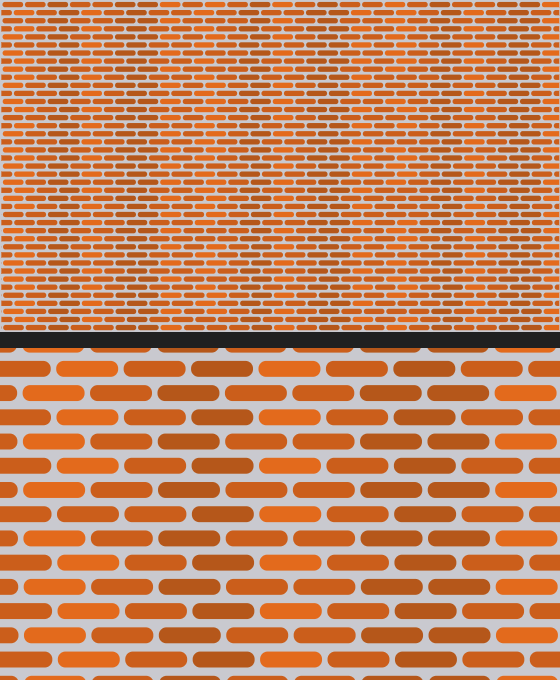
Top: the whole. Bottom: its middle third, enlarged.
This pattern is drawn by a Shadertoy shader. Its source:

```glsl
// Running-bond wall of small capsule bricks in three oranges on pale grey mortar.
// Each brick is a rounded-box distance; its shade follows a motif that spans
// 17 half bricks, so the shades form vertical bands. Lengths are in canvas heights.

const vec2 PITCH = vec2(0.0677, 0.02432);       // brick spacing, across and down
const vec2 FIRST_CENTRE = vec2(0.0386, 0.0138); // top-left brick, from the top left
const vec2 HALF_SIZE = vec2(0.0311, 0.0080);
const float CORNER = 0.0076;
const float MARGIN = 0.0040;                    // bare strip at left
const float RIGHT_MARGIN = 0.0022;
const float ROWS = 41.0;
const float LEAN = 0.0022;                      // drift to the right down the wall
const float SEAM_LEAN = 0.0033;                 // extra drift beyond the first motif
const float SEAM_X = 0.545;
const float FADED_SHARE = 0.3;                  // bright bricks turned to mid

const vec3 MORTAR = vec3(0.790, 0.790, 0.810);
const vec3 DARK   = vec3(0.710, 0.342, 0.100);
const vec3 MID    = vec3(0.795, 0.370, 0.105);
const vec3 BRIGHT = vec3(0.890, 0.415, 0.110);

// Shade of each half-brick step: 0 dark, 1 mid, 2 bright
const int MOTIF_STEPS = 17;
const int MOTIF[MOTIF_STEPS] = int[MOTIF_STEPS](
    2, 2, 1, 1, 0, 0, 1, 2, 1, 1, 0, 0, 0, 1, 2, 1, 1);

float hash(vec2 p) {
    return fract(sin(dot(p, vec2(127.1, 311.7))) * 43758.5453);
}

float roundedBox(vec2 p, vec2 halfSize, float radius) {
    vec2 q = abs(p) - halfSize + radius;
    return length(max(q, 0.0)) + min(max(q.x, q.y), 0.0) - radius;
}

vec3 brickColour(float halfStep, float row) {
    int stepInMotif = int(mod(halfStep + 0.5, float(MOTIF_STEPS)));
    int shade = MOTIF[stepInMotif];
    // The first pair of the motif varies from row to row
    if (stepInMotif < 2 && hash(vec2(halfStep, row)) < FADED_SHARE) shade = 1;
    return shade == 0 ? DARK : shade == 1 ? MID : BRIGHT;
}

void mainImage(out vec4 fragColor, in vec2 fragCoord) {
    float pixel = 1.0 / iResolution.y;
    float width = iResolution.x * pixel;
    vec2 p = vec2(fragCoord.x, iResolution.y - fragCoord.y) * pixel;

    // Row, its drift, and the half-brick shift of odd rows
    float row = floor((p.y - FIRST_CENTRE.y) / PITCH.y + 0.5);
    float parity = mod(row, 2.0);
    float seam = smoothstep(SEAM_X - 0.015, SEAM_X + 0.015, p.x);
    float drift = row / ROWS * (LEAN + SEAM_LEAN * seam);

    // Nearest brick and the offset from its centre
    float across = (p.x - FIRST_CENTRE.x - drift) / PITCH.x - 0.5 * parity;
    float column = floor(across + 0.5);
    vec2 local = vec2((across - column) * PITCH.x,
                      p.y - FIRST_CENTRE.y - row * PITCH.y);

    // Brick shape, cut straight at the side margins
    float dist = roundedBox(local, HALF_SIZE, CORNER);
    dist = max(dist, max(MARGIN - p.x, p.x - width + RIGHT_MARGIN));
    float cover = clamp(0.5 - dist / pixel, 0.0, 1.0);

    vec3 brick = brickColour(2.0 * column + parity, row);
    fragColor = vec4(mix(MORTAR, brick, cover), 1.0);
}
```
